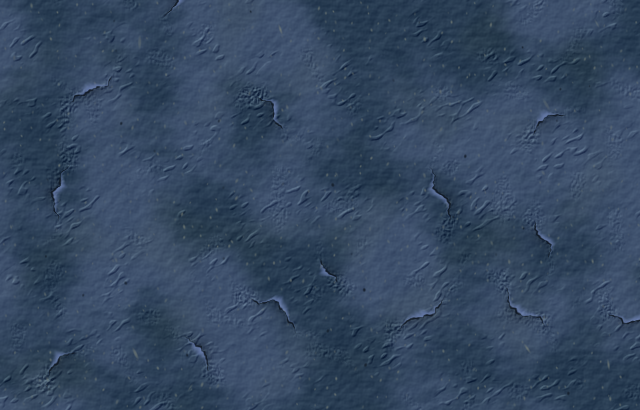
Give the GLSL for this texture, as a Shadertoy shader.

```glsl
const vec3 DEEP_BLUE = vec3(0.154, 0.232, 0.318);
const vec3 SLATE_BLUE = vec3(0.246, 0.318, 0.428);
const vec3 LIP_BLUE = vec3(0.42, 0.50, 0.69);
const vec3 CREVICE = vec3(0.06, 0.09, 0.13);
const vec3 DUST = vec3(0.46, 0.49, 0.46);

vec2 hash2(vec2 p) {
    vec3 q = fract(p.xyx * vec3(0.1031, 0.1030, 0.0973));
    q += dot(q, q.yzx + 33.33);
    return fract((q.xx + q.yz) * q.zy);
}

mat2 rotation(float a) {
    float c = cos(a), s = sin(a);
    return mat2(c, -s, s, c);
}

float gradientDot(vec2 cell, vec2 offset) {
    float a = 6.2832 * hash2(cell).x;
    return dot(vec2(cos(a), sin(a)), offset);
}

// Gradient noise, roughly -0.7 to 0.7
float noise(vec2 p) {
    vec2 i = floor(p), f = p - i;
    vec2 u = f * f * f * (f * (f * 6.0 - 15.0) + 10.0);
    vec2 e = vec2(1.0, 0.0);
    return mix(mix(gradientDot(i, f), gradientDot(i + e, f - e), u.x),
               mix(gradientDot(i + e.yx, f - e.yx), gradientDot(i + 1.0, f - 1.0), u.x), u.y);
}

// Broad worn patches: 0 is bare and dark, 1 is painted and light
float paintCover(vec2 p) {
    vec2 warp = 0.025 * vec2(noise(p * 10.0), noise(p * 10.0 + 40.0));
    float n = noise((p + warp) * vec2(3.9, 3.6) + 7.3);
    n += 0.34 * noise(p * 7.5 + 21.0) + 0.16 * noise(p * vec2(17.0, 36.0));
    return smoothstep(-0.31, 0.23, n);
}

// Soft dimples and grain, with scuffs and crumbs where they are asked for
float relief(vec2 p, float scuffing, float crumbling) {
    float dimples = 0.40 * noise(rotation(0.7) * p * vec2(32.0, 48.0));
    float grain = 0.20 * noise(p * 84.0 + 9.0) + 0.09 * noise(p * 150.0);
    float scuffs = smoothstep(0.08, 0.42, noise(rotation(0.6) * p * vec2(36.0, 84.0) + 11.0));
    float crumbs = abs(noise(p * vec2(92.0, 80.0) + 5.0)) + 0.5 * noise(p * 135.0 + 15.0);
    return dimples + grain + 0.65 * scuffing * scuffs + 1.25 * crumbling * crumbs;
}

// One small mark per chosen cell, kept inside its cell
float scatter(vec2 p, float cells, float chance, vec2 size, float seed, float px) {
    vec2 g = p * cells, id = floor(g);
    vec2 pick = hash2(id + seed), spot = hash2(id + seed + 57.0);
    vec2 q = (g - id - mix(vec2(0.25), vec2(0.75), spot)) / cells;
    q = rotation((spot.y - 0.5) * 1.2) * q;
    vec2 radius = size * mix(0.45, 1.0, spot.x);
    float d = (length(q / radius) - 1.0) * min(radius.x, radius.y);
    return step(pick.x, chance) * (1.0 - smoothstep(-px, px, d)) * mix(0.3, 1.0, pick.y);
}

// Curled crack: x is the crevice, y the lit lip, z the crumbled trail
vec3 crack(vec2 q, float len, float phase, float px) {
    float taper = 1.0 - smoothstep(0.0, len, abs(q.y));
    float bend = 0.013 * sin(q.y * 40.0 + phase) + 0.018 * noise(vec2(q.y * 34.0, phase))
               + 0.005 * noise(vec2(q.y * 110.0, phase + 3.0));
    float d = q.x - bend;
    float body = smoothstep(0.0, 0.25, taper);
    float worn = smoothstep(-0.30, 0.15, noise(q * 60.0 + phase));
    float width = 0.004 * taper * worn + px;
    float crevice = body * mix(0.5, 1.0, worn) * (1.0 - smoothstep(0.0, width, abs(d)));
    float shade = 0.45 * taper * exp(-abs(d) * 65.0) * (1.0 - smoothstep(-0.004, 0.004, d));
    float core = pow(taper, 3.0);
    float lip = taper * smoothstep(0.0, 0.004, d) * (1.0 - smoothstep(0.002, 0.006 + 0.020 * core, d));
    float head = length((q - vec2(bend, len)) * vec2(1.1, 0.8));
    float trail = length(vec2(d * 2.4, max(abs(q.y) - len * 1.3, 0.0)));
    float crumbs = 1.0 - smoothstep(0.010, 0.042, head);
    crumbs = max(crumbs, 0.45 * (1.0 - smoothstep(0.006, 0.045, trail)));
    return vec3(max(crevice, shade), lip, crumbs);
}

vec3 crackField(vec2 p, float px) {
    float cells = 3.4;
    vec2 home = floor(p * cells);
    vec3 total = vec3(0.0);
    for (int y = -1; y <= 1; y++) {
        for (int x = -1; x <= 1; x++) {
            vec2 id = home + vec2(x, y);
            vec2 pick = hash2(id + 13.0), spot = hash2(id + 71.0);
            if (pick.x > 0.76) continue;
            vec2 q = p - (id + mix(vec2(0.15), vec2(0.85), spot)) / cells;
            float turn = (pick.y - 0.5) * 2.2 + 3.1416 * step(0.5, spot.x);
            total = max(total, crack(rotation(turn) * q, mix(0.040, 0.085, spot.y), pick.x * 40.0, px));
        }
    }
    return total;
}

void mainImage(out vec4 fragColor, in vec2 fragCoord) {
    vec2 p = fragCoord / iResolution.y;
    float px = 1.0 / iResolution.y;
    float paint = paintCover(p);
    vec3 cracks = crackField(p, px);

    // Base tone, greyer in places, with faint level streaks on bare patches
    vec3 color = mix(DEEP_BLUE, SLATE_BLUE, paint);
    color += vec3(0.003, 0.002, -0.014) * smoothstep(0.0, 0.4, noise(p * 6.0 + 61.0));
    color += 0.024 * noise(p * 15.0 + 3.0);
    color += 0.036 * (1.0 - 0.7 * paint) * noise(p * vec2(20.0, 110.0));

    // Relief lit from the upper left
    float scuffing = smoothstep(0.0, 0.38, noise(p * 9.0 + 31.0) + 0.4 * noise(p * 26.0));
    float crumbling = cracks.z + 0.5 * smoothstep(0.26, 0.42, noise(p * 11.0 + 83.0));
    vec2 toLight = 0.0040 * normalize(vec2(-0.6, 0.8));
    float slope = relief(p, scuffing, crumbling) - relief(p + toLight, scuffing, crumbling);
    color += clamp(0.19 * slope, -0.13, 0.16) * vec3(0.95, 1.05, 0.96);

    // Dust, long flecks and pinholes
    float dust = scatter(p, 46.0, 0.20, vec2(0.0024, 0.0034), 3.0, px);
    dust = max(dust, scatter(p + 0.37, 24.0, 0.18, vec2(0.0028, 0.0050), 19.0, px));
    float fleck = scatter(p, 5.0, 0.22, vec2(0.0036, 0.013), 29.0, px);
    float pinhole = scatter(p, 12.0, 0.14, vec2(0.0032, 0.0042), 43.0, px);
    color = mix(color, DUST, max(mix(0.75, 0.42, paint) * dust, 0.75 * fleck));
    color = mix(color, CREVICE, 0.8 * pinhole);

    // Cracks with their raised lips
    color = mix(color, LIP_BLUE, 0.85 * cracks.y);
    color = mix(color, CREVICE, 0.9 * cracks.x);
    fragColor = vec4(clamp(color, 0.0, 1.0), 1.0);
}
```
